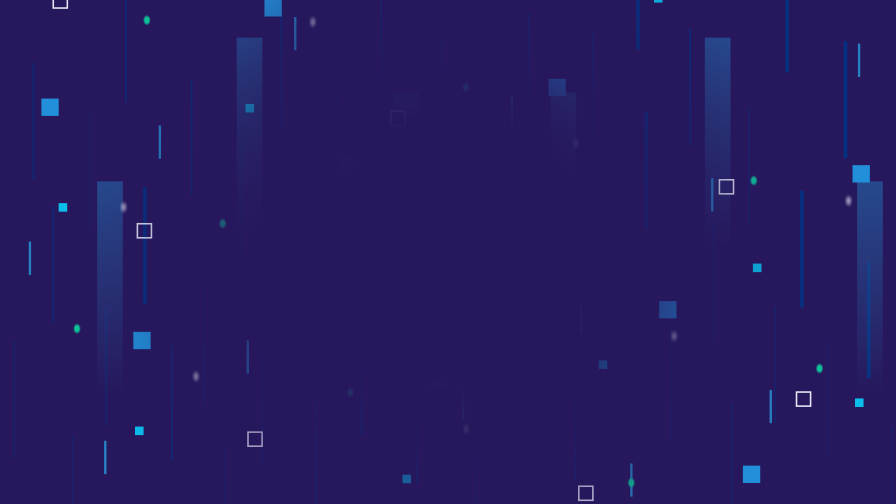
A Shadertoy shader for this background:

```glsl
// Dark violet backdrop with scattered squares, soft dots, thin vertical streaks and tall
// fading bars. Each layer spreads its shapes with a jittered golden-ratio sequence;
// a radial mask then clears the middle. Lengths are in units of the canvas height.

const vec3 BACKGROUND   = vec3(0.153, 0.090, 0.361);
const vec3 BAR_COLOR    = vec3(0.15, 0.30, 0.56);
const vec3 STREAK_COLOR = vec3(0.00, 0.20, 0.52);
const vec3 DASH_COLOR   = vec3(0.15, 0.51, 0.77);
const vec3 SQUARE_COLOR = vec3(0.13, 0.56, 0.85);
const vec3 CYAN_COLOR   = vec3(0.04, 0.74, 0.92);
const vec3 GREEN_COLOR  = vec3(0.05, 0.76, 0.60);
const vec3 PALE_COLOR   = vec3(0.90, 0.91, 0.97);

const vec2 SQUARE_HALF  = vec2(0.0172);
const vec2 CYAN_HALF    = vec2(0.0085);
const vec2 FRAME_HALF   = vec2(0.0155);
const float FRAME_STROKE = 0.0031;
const vec2 DASH_HALF    = vec2(0.0023, 0.033);
const float STREAK_HALF_LENGTH = 0.116;
const vec2 BAR_SIZE     = vec2(0.051, 0.43);
const vec2 GREEN_RADII  = vec2(0.0065, 0.0090);
const vec2 GLOW_RADII   = vec2(0.0075, 0.0115);

const float BAR_COUNT = 6.0;
const float STREAK_COUNT = 46.0;
const float CLEAR_RADIUS = 0.22;   // nothing shows inside
const float FULL_RADIUS  = 0.75;   // full strength outside
const float GOLDEN = 0.618034;

float hash(float n) {
    return fract(sin(n * 12.9898) * 43758.5453);
}

// Antialiased box; strips thinner than a pixel keep their true weight.
float box(vec2 p, vec2 halfSize) {
    float pixel = 1.0 / iResolution.y;
    vec2 cover = clamp((halfSize - abs(p)) / pixel + 0.5, 0.0, 1.0);
    cover = min(cover, 2.0 * halfSize / pixel);
    return cover.x * cover.y;
}

// Position of item i: one column each, heights by golden-ratio steps.
vec2 scatter(float i, float count, float seed) {
    float aspect = iResolution.x / iResolution.y;
    float x = (i + mix(0.15, 0.85, hash(i + seed * 71.0))) / count;
    float y = fract(seed + i * GOLDEN + 0.14 * hash(i + seed * 37.0));
    return vec2(x * aspect, mix(-0.02, 1.02, y));
}

float boxes(vec2 p, float count, vec2 halfSize, float seed) {
    float cover = 0.0;
    for (float i = 0.0; i < count; i++)
        cover = max(cover, box(p - scatter(i, count, seed), halfSize));
    return cover;
}

float frames(vec2 p, float count, float seed) {
    float cover = 0.0;
    for (float i = 0.0; i < count; i++) {
        vec2 q = p - scatter(i, count, seed);
        cover = max(cover, box(q, FRAME_HALF) - box(q, FRAME_HALF - FRAME_STROKE));
    }
    return cover;
}

// Soft ellipses: full inside the core radius, zero at the rim.
float dots(vec2 p, float count, vec2 radii, float core, float seed) {
    float cover = 0.0;
    for (float i = 0.0; i < count; i++) {
        float r = length((p - scatter(i, count, seed)) / radii);
        cover = max(cover, 1.0 - smoothstep(core, 1.3, r));
    }
    return cover;
}

// Long vertical lines, a few of them thick and strong.
float streaks(vec2 p, float seed) {
    float cover = 0.0;
    for (float i = 0.0; i < STREAK_COUNT; i++) {
        float thick = step(0.82, hash(i + 5.3));
        float strength = mix(mix(0.2, 0.75, hash(i + 9.7)), 0.9, thick);
        vec2 halfSize = vec2(mix(0.0017, 0.0036, thick), STREAK_HALF_LENGTH);
        cover = max(cover, strength * box(p - scatter(i, STREAK_COUNT, seed), halfSize));
    }
    return cover;
}

// Wide bars, lit at the top and fading downwards.
float bars(vec2 p) {
    float aspect = iResolution.x / iResolution.y;
    float cover = 0.0;
    for (float i = 0.0; i < BAR_COUNT; i++) {
        float x = aspect * (0.115 + 0.172 * i + 0.02 * (hash(i + 2.6) - 0.5));
        float top = 0.64 + 0.30 * abs(sin(1.2566 * i));
        float fade = clamp(1.0 - (top - p.y) / BAR_SIZE.y, 0.0, 1.0);
        cover = max(cover, fade * box(p - vec2(x, top - 0.5 * BAR_SIZE.y), 0.5 * BAR_SIZE));
    }
    return cover;
}

void mainImage(out vec4 fragColor, in vec2 fragCoord) {
    vec2 p = fragCoord / iResolution.y;
    vec2 center = 0.5 * iResolution.xy / iResolution.y;

    // Layers from back to front
    vec3 art = BACKGROUND;
    art = mix(art, STREAK_COLOR, streaks(p, 0.13));
    art = mix(art, BAR_COLOR, 0.95 * bars(p));
    art = mix(art, DASH_COLOR, boxes(p, 13.0, DASH_HALF, 0.37));
    art = mix(art, SQUARE_COLOR, boxes(p, 9.0, SQUARE_HALF, 0.68));
    art = mix(art, CYAN_COLOR, boxes(p, 10.0, CYAN_HALF, 0.52));
    art = mix(art, PALE_COLOR, frames(p, 8.0, 0.85));
    art = mix(art, GREEN_COLOR, dots(p, 9.0, GREEN_RADII, 0.5, 0.24));
    art = mix(art, PALE_COLOR, 0.6 * dots(p, 10.0, GLOW_RADII, 0.0, 0.95));

    float visibility = smoothstep(CLEAR_RADIUS, FULL_RADIUS, length(p - center));
    fragColor = vec4(mix(BACKGROUND, art, visibility), 1.0);
}
```
